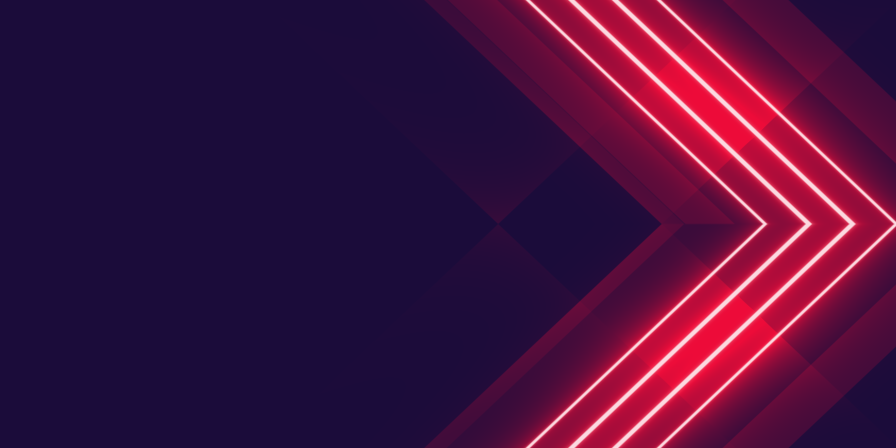
This background is drawn by a Shadertoy shader. Its source:

```glsl
#define SLOPE 1.06
#define FIRST_TUBE 1.708
#define TUBE_STEP 0.0975
#define GLOW_CENTER 1.87
#define GLOW_WIDTH 0.23
#define OUTER_PANEL 1.112
#define INNER_PANEL 1.477
#define RIGHT_PANEL 2.143
#define NAVY vec3(0.105, 0.048, 0.228)
#define RED vec3(0.93, 0.045, 0.225)
#define PINK vec3(0.96, 0.40, 0.49)
#define WHITE vec3(0.99, 0.90, 0.92)

// Antialiased step across a slanted edge
float edge(float d) {
    float soft = 1.2 / iResolution.y;
    return smoothstep(-soft, soft, d);
}

// Sheet of light that starts at an edge and fades away from it
float sheet(float d, float fade) {
    return edge(d) * exp(-max(d, 0.0) / fade);
}

float bell(float x, float width) {
    x /= width;
    return exp(-x * x);
}

// Amount of red light in the overlapping translucent panels
float panelLight(float arrow, float cross, float arm, float upper) {
    float along = 0.76 + 0.3 * bell(arm - 0.26, 0.15);
    float light = 0.78 * along * bell(arrow - GLOW_CENTER, GLOW_WIDTH);

    // Crossing panels tint the light in steps
    float middle = edge(cross - OUTER_PANEL) * edge(INNER_PANEL - cross);
    light *= 0.88 + 0.20 * middle;
    light += 0.09 * sheet(INNER_PANEL - cross, 0.10) * bell(arrow - 1.95, 0.35);

    // Panels that run parallel to the tubes
    float armFade = mix(0.55, 1.0, smoothstep(0.5, 0.15, arm));
    float inner = sheet(arrow - INNER_PANEL, 0.09);
    float strip = edge(arrow - INNER_PANEL) * edge(INNER_PANEL + 0.05 - arrow);
    light += armFade * (0.17 * inner + 0.12 * strip * mix(1.0, 0.6, upper));
    light += 0.13 * upper * edge(arrow - 1.53) * edge(1.64 - arrow);
    light += 0.17 * edge(arrow - RIGHT_PANEL) * edge(2.29 - arrow);

    // Faint outer sheets on the dark side
    float faint = sheet(arrow - OUTER_PANEL, 0.14) * sheet(OUTER_PANEL - cross, 0.3);
    light += faint * mix(0.05, 0.09, upper);
    light += 0.05 * sheet(OUTER_PANEL - cross, 0.12) * edge(arrow - OUTER_PANEL);
    return light;
}

void mainImage(out vec4 fragColor, in vec2 fragCoord) {
    vec2 p = fragCoord / iResolution.y;
    p.x += 1.0 - 0.5 * iResolution.x / iResolution.y;
    float arm = abs(p.y - 0.5);
    float upper = edge(p.y - 0.5);

    // Folded coordinates: along the arrowheads and across them
    float arrow = p.x + SLOPE * arm;
    float cross = p.x - SLOPE * arm;
    float light = panelLight(arrow, cross, arm, upper);

    // Neon tubes: the middle pair is thicker
    float pixel = 1.0 / iResolution.y;
    float halo = 0.0, rim = 0.0, core = 0.0;
    for (int i = 0; i < 4; i++) {
        float tube = FIRST_TUBE + TUBE_STEP * float(i);
        float d = abs(arrow - tube) / length(vec2(1.0, SLOPE));
        float radius = (i == 1 || i == 2) ? 0.0048 : 0.0030;
        halo += exp(-d / 0.017);
        rim = max(rim, bell(d, radius * 1.6));
        core = max(core, 1.0 - smoothstep(radius - pixel, radius + pixel, d));
    }

    vec3 color = mix(NAVY, RED, clamp(light + 0.38 * halo, 0.0, 1.0));
    color = mix(color, PINK, 0.75 * rim);
    color = mix(color, WHITE, 0.92 * core);
    fragColor = vec4(color, 1.0);
}
```
